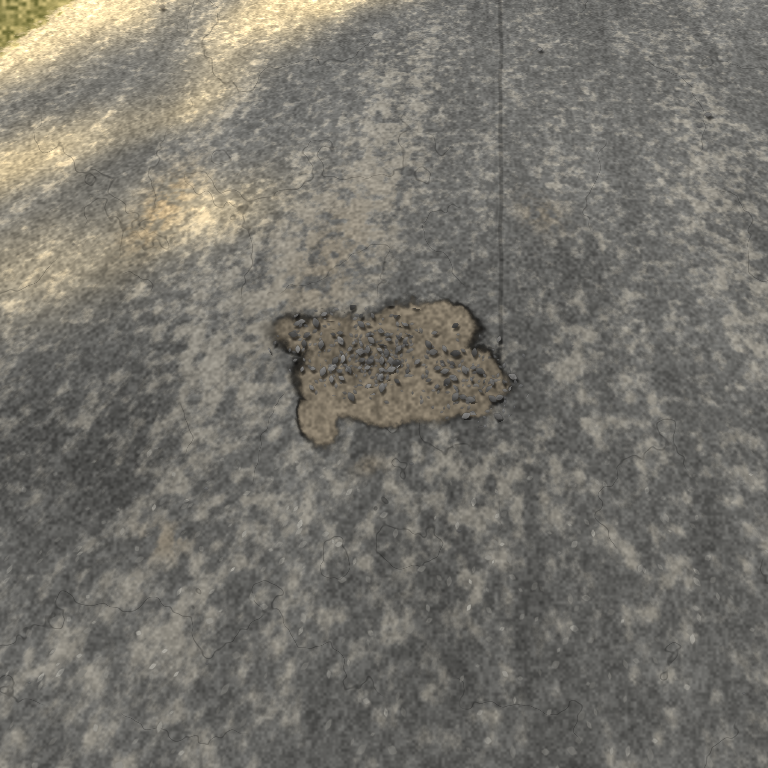
Reproduce this texture procedurally as a WebGL 1 fragment shader.

```glsl
precision highp float;
uniform vec2 u_resolution;

float hash(vec2 p) {
  vec3 q = fract(vec3(p.xyx) * .1031);
  q += dot(q, q.yzx + 33.33);
  return fract((q.x + q.y) * q.z);
}

float noise(vec2 p) {
  vec2 i = floor(p), f = fract(p);
  f = f * f * (3. - 2. * f);
  return mix(mix(hash(i), hash(i + vec2(1, 0)), f.x),
             mix(hash(i + vec2(0, 1)), hash(i + 1.), f.x), f.y);
}

float fbm(vec2 p) {
  float sum = 0., amp = .5;
  for (int i = 0; i < 5; i++) {
    sum += amp * noise(p);
    p = mat2(1.6, 1.2, -1.2, 1.6) * p + 7.3;
    amp *= .5;
  }
  return sum;
}

vec2 warp(vec2 p) {
  return vec2(fbm(p), fbm(p + 31.)) - .48;
}

vec2 rotated(vec2 p, float angle) {
  float c = cos(angle), s = sin(angle);
  return vec2(c * p.x + s * p.y, c * p.y - s * p.x);
}

// Soft spot: shape holds center and radii
float blob(vec2 p, vec4 shape, float angle) {
  vec2 q = rotated(p - shape.xy, angle) / shape.zw;
  return exp(-dot(q, q));
}

float ellipse(vec2 p, vec4 shape) {
  return (length((p - shape.xy) / shape.zw) - 1.) * min(shape.z, shape.w);
}

// x: coverage, y: top-lit shading, z: random tone
vec3 pebbles(vec2 p, float scale, float density, float blur) {
  vec2 g = p * scale, cell = floor(g);
  vec3 result = vec3(0);
  for (int j = -1; j <= 1; j++) {
    for (int i = -1; i <= 1; i++) {
      vec2 id = cell + vec2(i, j);
      float rnd = hash(id + 19.7);
      vec2 d = g - id - .2 - .6 * vec2(hash(id), hash(id + 51.3));
      d = rotated(d, rnd * 40.) * vec2(.85, 1.35);
      float dist = max(length(d), .8 * (abs(d.x) + abs(d.y))) - mix(.2, .48, hash(id + 83.1));
      float cover = (1. - smoothstep(-blur, blur, dist)) * step(rnd, density);
      float light = clamp(.05 + (g.y - id.y) * .9, 0., 1.);
      result = mix(result, vec3(1, light, hash(id + 7.9)), cover);
    }
  }
  return result;
}

// Dappled light on the upper left
float sunlight(vec2 p) {
  p += .05 * warp(p * 9.);
  float s = 1.1 * blob(p, vec4(.04, .945, .15, .045), .45);
  s += .9 * blob(p, vec4(.19, 1.02, .12, .05), .3);
  s += blob(p, vec4(.36, .975, .1, .035), .5);
  s += .6 * blob(p, vec4(.45, 1.01, .08, .018), .2);
  s += .55 * blob(p, vec4(.26, .87, .07, .025), .5);
  s += .95 * blob(p, vec4(.02, .785, .17, .035), .4);
  s += .55 * blob(p, vec4(.28, .73, .09, .037), .35);
  s += .48 * blob(p, vec4(.05, .65, .18, .06), .4);
  return min(s, 1.1);
}

float potholeDistance(vec2 p) {
  p += .035 * warp(p * 22.) + .01 * warp(p * 110.);
  float d = ellipse(p, vec4(.505, .515, .125, .072));
  d = min(d, ellipse(p, vec4(.55, .565, .075, .045)));
  d = min(d, ellipse(p, vec4(.605, .505, .057, .045)));
  d = min(d, ellipse(p, vec4(.415, .46, .03, .037)));
  return min(d, ellipse(p, vec4(.42, .565, .065, .023)));
}

void main() {
  vec2 p = gl_FragCoord.xy / u_resolution;
  float depth = 1.45 - p.y;
  vec2 road = vec2(p.x - .64, 1) / depth;

  // Asphalt, wheel streaks and worn patches
  float streak = fbm(road * vec2(24, 4));
  float rough = fbm(road * 65.);
  float grain = noise(p * 260.) + noise(road * 190.) - 1.;
  float wear = .65 * blob(p, vec4(.51, .78, .05, .17), -.25);
  wear += .75 * blob(p, vec4(.36, .64, .07, .13), -.5);
  wear += .45 * blob(p, vec4(.22, .48, .09, .14), -.6);
  wear += .5 * blob(p, vec4(.77, .56, .06, .12), .15);
  wear += .5 * blob(p, vec4(.96, .7, .05, .25), .25);
  wear += .5 * blob(p, vec4(.63, .37, .08, .06), 0.);
  wear += .35 * blob(p, vec4(.4, .2, .32, .15), .2);
  float worn = smoothstep(.46, .72, rough * .65 + streak * .3 + wear * .28);
  float tone = .268 + .085 * smoothstep(.3, 1., p.y) + .1 * fbm(p * 5. + 3.);
  tone += .12 * (streak - .48) + .13 * worn + .1 * (grain + rough);
  tone -= .035 * blob(p, vec4(.08, .49, .19, .1), .4);
  vec3 color = tone * mix(vec3(1, .995, .965), vec3(1.03, 1, .93), worn);

  // Long seam and fine cracks
  float seam = abs(p.x - .65 - .004 * noise(p * 30.));
  color *= 1. - .22 * (1. - smoothstep(.001, .004, seam)) * smoothstep(.38, .55, p.y);
  float crack = abs(fbm(p * 7. + 40.) - .5);
  color *= 1. - .2 * (1. - smoothstep(0., .006, crack)) * smoothstep(.5, .6, noise(p * 9.));

  // Pale chips, larger toward the viewer
  vec3 chip = pebbles(road, 115., .1, .12);
  float chipZone = min(smoothstep(.55, .25, p.y) * (.35 + worn), .85);
  color = mix(color, vec3(.6, .59, .56) * (.8 + .35 * chip.z), chip.x * chipZone);

  // Sand in the hole and small hollows
  float sand = .7 * blob(p, vec4(.215, .295, .033, .025), 0.);
  sand += .6 * blob(p, vec4(.48, .395, .024, .014), 0.);
  sand += .9 * blob(p, vec4(.21, .73, .065, .025), .9);
  sand += .6 * blob(p, vec4(.705, .72, .035, .022), -.4);
  sand += .6 * blob(p, vec4(.43, .66, .13, .055), 1.05);
  sand = min(sand * smoothstep(.25, .6, rough), .85);
  float hole = potholeDistance(p);
  float inside = 1. - smoothstep(-.004, .003, hole);
  vec3 sandColor = vec3(.51, .47, .405) * (.85 + .3 * rough + .25 * grain);
  color = mix(color, sandColor, max(inside, sand));

  // Broken rim shadow
  float rim = .35 + .3 * noise(p * 35.) + blob(p, vec4(.63, .57, .065, .05), -.6);
  rim += blob(p, vec4(.385, .51, .025, .075), 0.);
  float edge = hole / .0042;
  color *= 1. - .62 * exp(-edge * edge) * min(rim, 1.);

  // Gravel heap with contact shadows
  float heap = blob(p, vec4(.485, .535, .075, .042), .15);
  heap += .6 * blob(p, vec4(.62, .505, .055, .045), .3);
  heap += .35 * blob(p, vec4(.4, .565, .05, .025), .3);
  float density = min(heap, .9) * step(.09, heap);
  color *= 1. - .5 * pebbles(p + vec2(-.002, .004), 82., density, .2).x;
  color *= 1. - .18 * heap;
  vec3 stone = pebbles(p, 82., density, .1);
  float stoneTone = .19 + .25 * stone.y + .16 * stone.z + .05 * grain;
  color = mix(color, vec3(.98, .97, .95) * stoneTone, stone.x);
  vec3 grit = pebbles(p + 3., 150., .75 * density, .18);
  color = mix(color, vec3(.25 + .25 * grit.y), .75 * grit.x);

  // Sun and grassy corner
  color *= mix(vec3(1), vec3(2.05, 1.87, 1.53), sunlight(p));
  float verge = p.y - .94 - .7 * p.x + .035 * rough;
  vec3 grass = mix(vec3(.32, .33, .13), vec3(.83, .76, .48), noise(p * 190.));
  color = mix(color, grass, .85 * smoothstep(0., .02, verge) * smoothstep(.13, .09, p.x));
  gl_FragColor = vec4(clamp(color, 0., 1.), 1);
}
```
